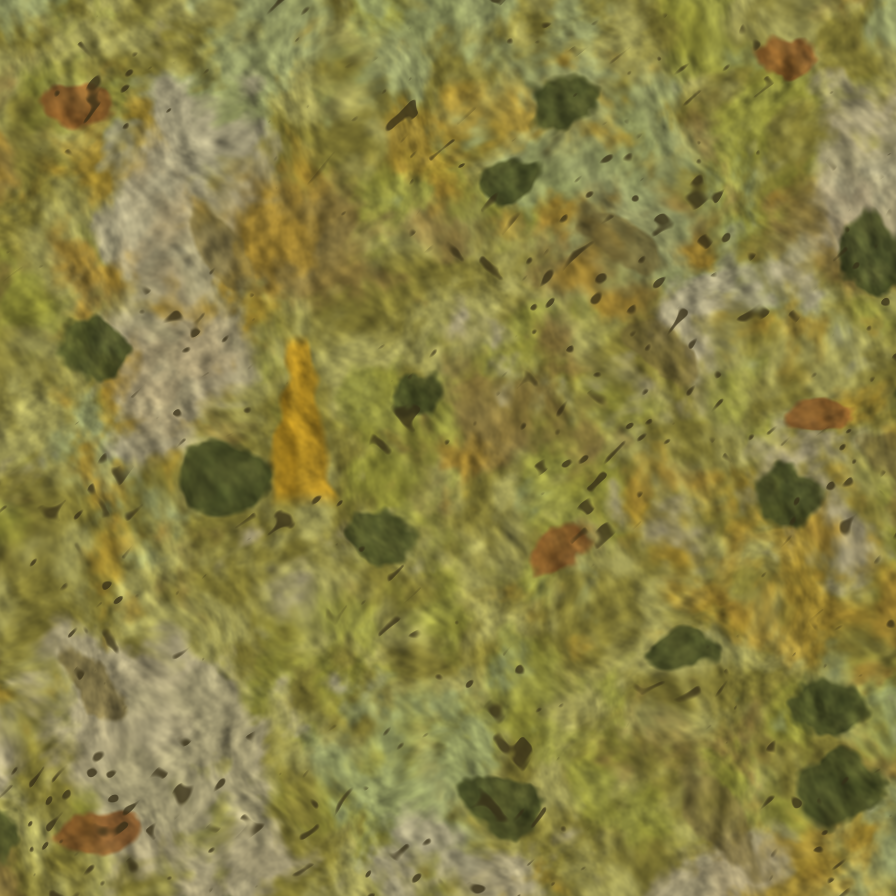
Reproduce this texture procedurally as a WebGL 1 fragment shader.

```glsl
precision highp float;
uniform vec2 u_resolution;

float hash(vec2 p) {
  p = fract(p * vec2(0.1031, 0.1137));
  p += dot(p, p.yx + 33.33);
  return fract((p.x + p.y) * p.x * 7.31);
}

float noise(vec2 p) {
  vec2 i = floor(p), f = fract(p);
  f = f * f * (3.0 - 2.0 * f);
  return mix(mix(hash(i), hash(i + vec2(1, 0)), f.x),
             mix(hash(i + vec2(0, 1)), hash(i + vec2(1, 1)), f.x), f.y);
}

float fbm(vec2 p) {
  float sum = 0.0, gain = 0.53;
  for (int i = 0; i < 3; i++) {
    sum += gain * noise(p);
    p = mat2(1.6, 1.2, -1.2, 1.6) * p + 17.3;
    gain *= 0.54;
  }
  return sum;
}

vec2 rotate(vec2 p, float a) {
  float c = cos(a), s = sin(a);
  return vec2(c * p.x + s * p.y, c * p.y - s * p.x);
}

// Mottled ground: olive with pale, mint, ochre and brown patches
vec3 ground(vec2 p) {
  vec3 color = mix(vec3(0.47, 0.44, 0.19), vec3(0.61, 0.59, 0.33),
                   smoothstep(0.28, 0.72, fbm(p * 26.0 + 3.0)));
  float ragged = 0.35 * (fbm(p * 32.0 + 60.0) - 0.5);
  float pale = fbm(p * 5.0 + 11.0) + ragged;
  float mint = fbm(p * 4.5 + 27.0) + ragged;
  float ochre = fbm(p * 6.0 + 43.0) - ragged;
  float brown = fbm(p * 5.5 + 71.0) - ragged;
  float lime = fbm(p * 9.0 + 90.0) + ragged;
  color = mix(color, vec3(0.53, 0.54, 0.20), 0.6 * smoothstep(0.5, 0.68, lime));
  color = mix(color, vec3(0.48, 0.39, 0.21), 0.65 * smoothstep(0.54, 0.72, brown));
  color = mix(color, vec3(0.63, 0.50, 0.16), 0.6 * smoothstep(0.59, 0.75, ochre));
  color = mix(color, vec3(0.55, 0.59, 0.41), 0.7 * smoothstep(0.57, 0.72, mint));
  return mix(color, vec3(0.64, 0.60, 0.49), 0.8 * smoothstep(0.55, 0.72, pale));
}

// Scattered oval daubs: dark green, rust, and long slanted brown ones
vec3 addDaubs(vec3 color, vec2 p) {
  vec2 cell = floor(p * 6.0);
  float ragged = 0.9 * (fbm(p * 34.0 + 5.0) - 0.5);
  float blotch = fbm(p * 40.0 + 31.0);
  for (int y = -1; y <= 1; y++) {
    for (int x = -1; x <= 1; x++) {
      vec2 id = cell + vec2(x, y) + 40.0;
      float kind = hash(id + 7.7);
      vec2 jitter = vec2(hash(id + 19.1), hash(id + 53.9));
      vec2 center = (id - 40.0 + 0.15 + 0.7 * jitter) / 6.0;
      float angle = 0.7 * (jitter.x - 0.5);
      vec2 radius = vec2(0.042, 0.034);
      vec3 paint = mix(vec3(0.19, 0.22, 0.10), vec3(0.36, 0.37, 0.18), blotch);
      float cover = 0.92;
      if (kind > 0.38) {
        radius = vec2(0.044, 0.026);
        paint = mix(vec3(0.42, 0.25, 0.10), vec3(0.57, 0.39, 0.19), blotch);
        cover = 0.85;
      }
      if (kind > 0.56) {
        radius = vec2(0.068, 0.030);
        angle = -0.75 + 0.4 * (jitter.y - 0.5);
        paint = mix(vec3(0.33, 0.29, 0.14), vec3(0.52, 0.46, 0.26), blotch);
        cover = 0.7;
      }
      radius *= 0.75 + 0.4 * hash(id + 88.3);
      float d = length(rotate(p - center, angle) / radius) + ragged;
      float present = step(kind, 0.74);
      color = mix(color, paint, present * cover * (1.0 - smoothstep(0.82, 1.1, d)));
    }
  }
  return color;
}

// Tapered yellow stroke, widening downward
vec3 addYellowStroke(vec3 color, vec2 p) {
  vec2 q = p - vec2(0.335, 0.62);
  float halfWidth = 0.012 - 0.14 * q.y + 0.014 * (noise(p * 45.0) - 0.5);
  float mask = (1.0 - smoothstep(-0.006, 0.004, abs(q.x) - halfWidth))
             * smoothstep(-0.19, -0.165, q.y) * (1.0 - smoothstep(-0.01, 0.01, q.y));
  float bristle = noise(vec2(p.x * 110.0, p.y * 18.0));
  vec3 yellow = mix(vec3(0.57, 0.43, 0.09), vec3(0.74, 0.58, 0.15), bristle);
  return mix(color, yellow, 0.9 * mask);
}

void main() {
  vec2 uv = gl_FragCoord.xy / u_resolution;
  vec2 p = uv + 0.022 * (vec2(noise(uv * 14.0), noise(uv * 14.0 + 50.0)) - 0.5);
  vec3 color = addYellowStroke(addDaubs(ground(p), p), uv);

  // Side-lit ridges of thick paint
  vec2 grain = rotate(p, 0.6) * vec2(50.0, 34.0);
  float relief = fbm(grain) - fbm(grain + vec2(0.4, -0.25));
  color *= 1.0 + 0.75 * relief + 0.28 * (fbm(p * 75.0 + 9.0) - 0.5);

  // Small dark pits and cracks, gathered in places
  float pits = noise(rotate(p, -0.8) * vec2(95.0, 52.0) + 120.0);
  pits += 0.3 * (noise(p * 9.0 + 64.0) - 0.5);
  color = mix(color, vec3(0.21, 0.18, 0.09), 0.75 * smoothstep(0.86, 0.98, pits));

  gl_FragColor = vec4(color, 1.0);
}
```
